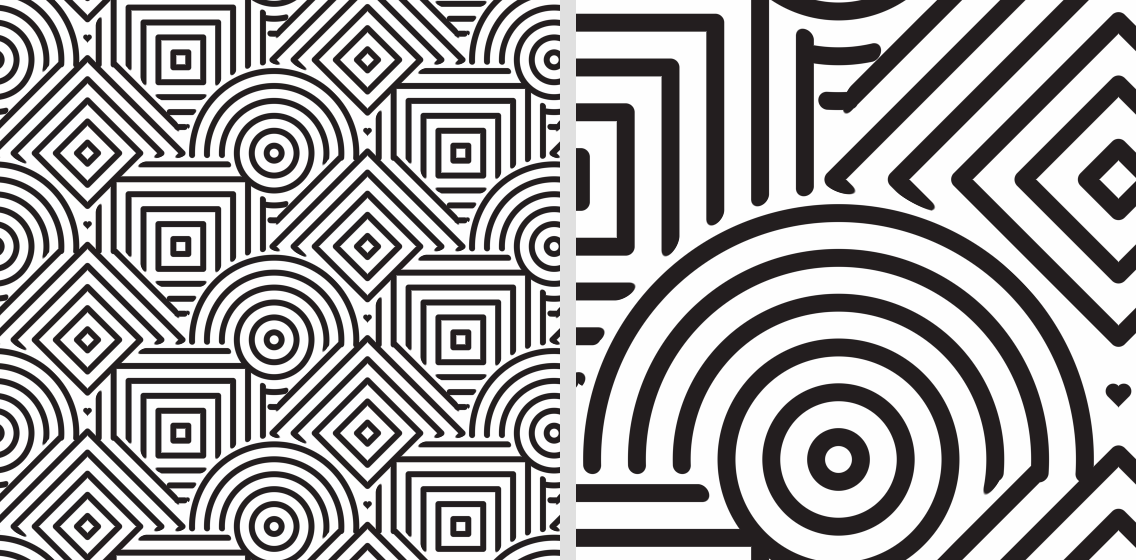
Left, the full canvas; right, a detail of the centre.
A Shadertoy shader for this pattern:

```glsl
const int DIAMOND = 0;
const int SQUARE = 1;
const int DISC = 2;
const float COLUMNS = 6.0;       // motif columns across the canvas
const float PITCH = 0.16;        // spacing of concentric outlines
const float HALF_STROKE = 0.032;
const float LAST_RING = 5.0;
const float COVER = 0.98;        // area a motif hides in the row above
const vec2 ORIGIN = vec2(0.9375, 0.359);
const vec3 PAPER = vec3(0.995);
const vec3 INK = vec3(0.137, 0.117, 0.122);

// Diamonds are squares turned by 45 degrees
vec2 orient(int kind, vec2 q) {
    return abs(kind == DIAMOND ? vec2(q.x + q.y, q.x - q.y) * 0.70711 : q);
}

float radiusOf(int kind, vec2 q) {
    vec2 a = orient(kind, q);
    return kind == DISC ? length(a) : max(a.x, a.y);
}

float outline(int kind, vec2 q, float size) {
    if (kind == DISC) return length(q) - size;
    vec2 e = orient(kind, q) - size;
    return length(max(e, 0.0)) + min(max(e.x, e.y), 0.0);
}

// Number of the last outline that stays whole in front of its neighbours
float wholeRing(int kind) {
    return kind == SQUARE ? 1.0 : 2.0;
}

// Depth inside the area hidden by a motif of the row below
float coverDepth(int kind, vec2 q) {
    float depth = COVER - radiusOf(kind, q);
    return kind == DIAMOND ? min(depth, 0.95 - q.y) : depth;
}

// Depth inside the whole core of a motif of the row above
float coreDepth(int kind, vec2 q, float ring) {
    float margin = ring == 4.0 ? -0.08 : 0.03;
    return (wholeRing(kind) + 1.0) * PITCH + margin - radiusOf(kind, q);
}

float heart(vec2 q, float size) {
    q.x = abs(q.x);
    float point = (q.x + abs(q.y) - size) * 0.70711;
    return min(point, length(q - 0.5 * size) - 0.70711 * size);
}

// Concentric strokes, ended with round caps where neighbours hide them
float motif(int kind, vec2 q) {
    float ring = clamp(floor(radiusOf(kind, q) / PITCH), 0.0, LAST_RING);
    float line = abs(outline(kind, q, (ring + 0.5) * PITCH));
    int rightKind = (kind + 1) % 3;
    int leftKind = (kind + 2) % 3;

    float hidden = max(coreDepth(leftKind, q - vec2(-1, 1), ring),
                       coreDepth(rightKind, q - vec2(1, 1), ring));
    if (ring > wholeRing(kind)) {
        hidden = max(hidden, max(coverDepth(leftKind, q - vec2(-1, -1)),
                                 coverDepth(rightKind, q - vec2(1, -1))));
        if (kind == DIAMOND) hidden = max(hidden, -q.y - 0.08);
    }

    float side = abs(q.x);
    if (kind == DIAMOND && ring == LAST_RING) {
        hidden = max(hidden, max(0.28 - side, side - 0.953));
    }
    // Short dashes left in the gap under squares and discs
    if (kind != DIAMOND && ring < LAST_RING && q.y < 0.0) {
        hidden = min(hidden, side - (4.5 - ring) * 0.5 * PITCH);
    }

    float ink = length(vec2(line, max(hidden, 0.0))) - HALF_STROKE;
    if (kind == DIAMOND) ink = min(ink, heart(q - vec2(0.0, 1.225), 0.038));
    return ink;
}

// Columns cycle through the kinds; odd columns are shifted by half a repeat
float pattern(vec2 p) {
    float ink = 1.0;
    for (int c = -1; c <= 2; c++) {
        float column = floor(p.x) + float(c);
        float shift = mod(column, 2.0);
        float base = 2.0 * floor((p.y - shift) * 0.5) + shift;
        int kind = int(mod(column, 3.0) + 0.5);
        for (int r = 0; r < 2; r++) {
            vec2 center = vec2(column, base + 2.0 * float(r));
            ink = min(ink, motif(kind, p - center));
        }
    }
    return ink;
}

void mainImage(out vec4 fragColor, in vec2 fragCoord) {
    float pixel = COLUMNS / iResolution.y;
    float ink = pattern(fragCoord * pixel - ORIGIN);
    float paper = smoothstep(-0.7 * pixel, 0.7 * pixel, ink);
    fragColor = vec4(mix(INK, PAPER, paper), 1.0);
}
```
